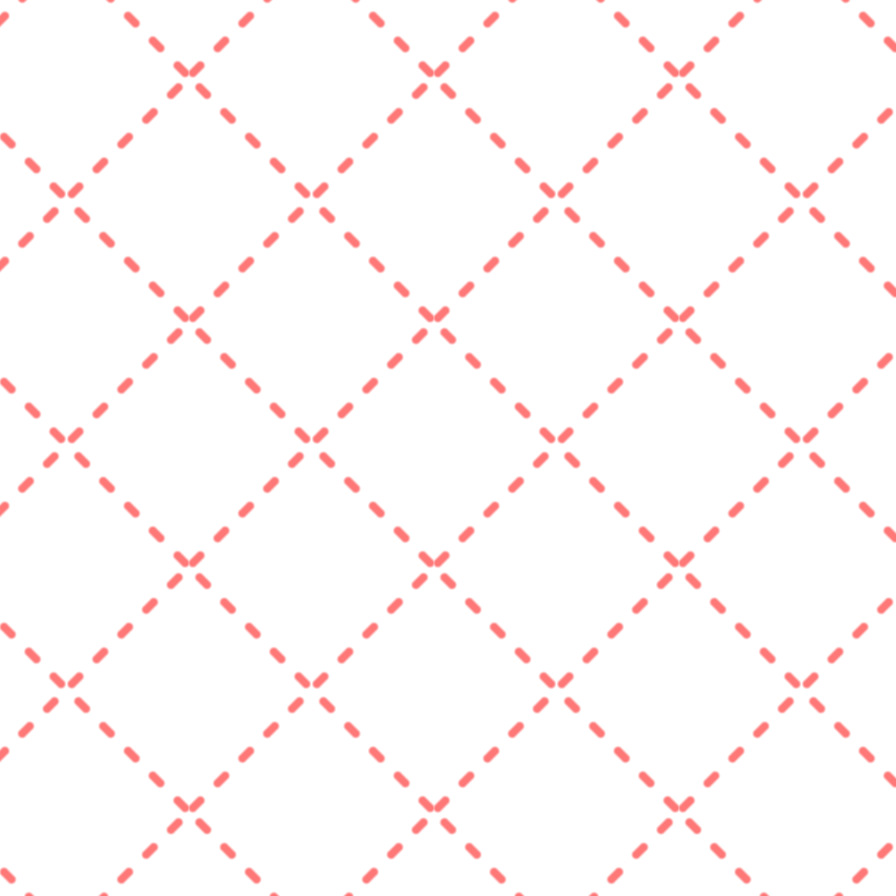
Give the GLSL for this pattern, as a WebGL 2 fragment shader.

```glsl
#version 300 es
precision highp float;
// Diamond lattice of coral dashed lines on white.
// Each square tile is folded left to right, so one zigzag of ten round-ended
// dashes, restarted in every tile, yields both diagonals and their crossings.

uniform vec2 u_resolution;
out vec4 fragColor;

// Distance to a round-ended stroke centred on the origin.
float capsule(vec2 p, vec2 halfAxis, float radius) {
    float along = clamp(dot(p, halfAxis) / dot(halfAxis, halfAxis), -1.0, 1.0);
    return length(p - halfAxis * along) - radius;
}

// Distance to the dashes of one tile, with y pointing down from a crossing.
float dashedLattice(vec2 p) {
    // Mirror in x; repeat in y.
    vec2 folded = vec2(abs(p.x - round(p.x)), fract(p.y));
    float nearest = 1.0;
    for (int i = 0; i < 10; i++) {
        float y = 0.0581 + 0.1012 * float(i);
        vec2 offset = folded - vec2(0.5 - abs(y - 0.5), y);
        offset.y -= round(offset.y);
        float slope = y < 0.5 ? 1.0 : -1.0;
        nearest = min(nearest, capsule(offset, 0.0152 * vec2(slope, 1.0), 0.0165));
    }
    return nearest;
}

void main() {
    const float repeats = 3.657;
    vec2 uv = gl_FragCoord.xy / u_resolution.y;
    vec2 tile = repeats * vec2(uv.x, 1.0 - uv.y) - vec2(0.7714, 0.3136);

    // Slightly soft edge, never thinner than a pixel.
    float softness = max(0.0076, 0.7 * repeats / u_resolution.y);
    float ink = 1.0 - smoothstep(-softness, softness, dashedLattice(tile));

    vec3 paper = vec3(1.0);
    vec3 coral = vec3(1.0, 0.47, 0.47);
    fragColor = vec4(mix(paper, coral, ink), 1.0);
}
```
